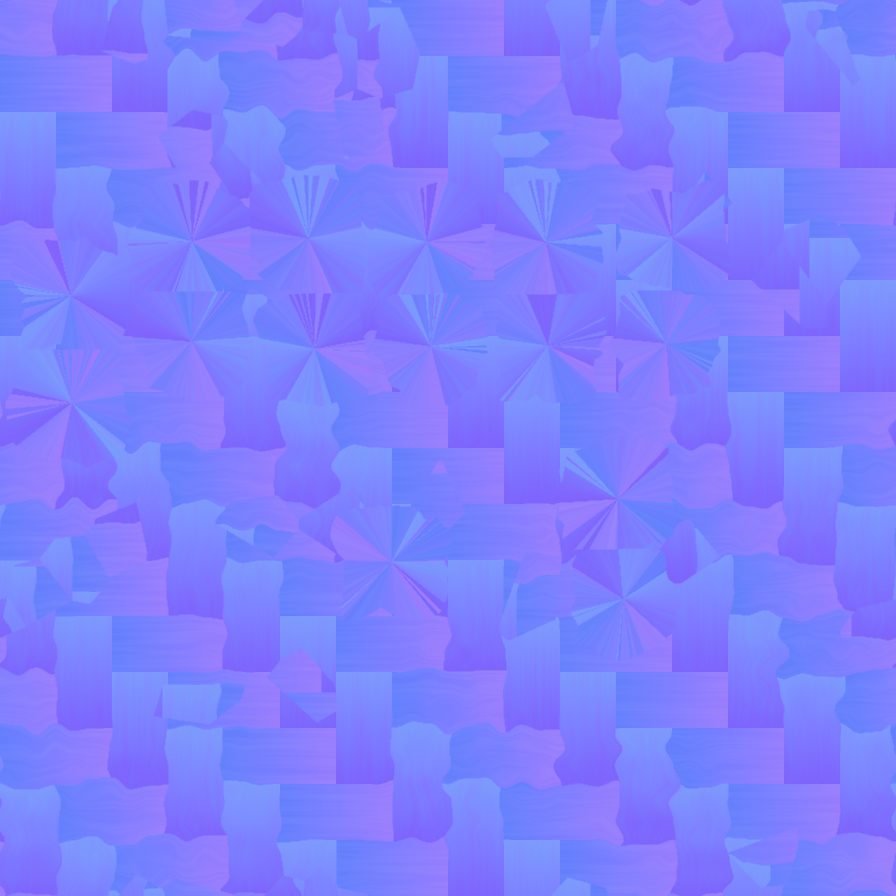
Write a three.js fragment shader that draws this texture map.

```glsl
// Tangent-space normal map of a herringbone weave with streaked strips, ragged shards and smeared pinwheels.
varying vec2 vUv;

#define CELLS 16.0          // strip widths across the canvas, a multiple of 4
#define LOW_TILT 0.395      // channel value where a strip leans back
#define HIGH_TILT 0.605     // channel value where a strip leans forward
#define THREADS 30.0        // fine streaks across one strip
#define STREAK 0.13         // strength of the streaks
#define WARP 0.32           // raggedness of worn strip edges
#define SHARD_SHARE 0.07    // share of displaced fragments
#define PINWHEELS 15        // smeared spots
#define SPOT_RADIUS 1.0     // in cells
#define SOFTNESS 0.0005     // sample spread for smooth edges, in canvas units

float hash(vec2 p) {
  vec3 q = fract(p.xyx * 0.1031);
  q += dot(q, q.yzx + 33.33);
  return fract((q.x + q.y) * q.z);
}

// Value noise that wraps after a whole period.
float noise(vec2 p, float period) {
  vec2 i = floor(p), f = fract(p);
  f = f * f * (3.0 - 2.0 * f);
  vec2 a = mod(i, period), b = mod(i + 1.0, period);
  return mix(mix(hash(a), hash(vec2(b.x, a.y)), f.x),
             mix(hash(vec2(a.x, b.y)), hash(b), f.x), f.y);
}

// Red and green of the weave: 1 x 2 strips stepping along the diagonal.
vec2 weave(vec2 p) {
  vec2 cell = floor(p), f = fract(p);
  float phase = mod(cell.x - cell.y, 4.0);
  bool upright = abs(phase - 1.5) < 1.0;
  float second = step(phase, 1.5);
  vec2 axis = upright ? vec2(0.0, 1.0) : vec2(1.0, 0.0);
  float seed = hash(mod(cell - second * axis, CELLS) + 3.0);
  float along = (dot(f, axis) + second) * 0.5;
  float across = dot(f, axis.yx);

  vec2 shift = floor(seed * vec2(211.0, 97.0));
  float fine = noise(vec2(across * THREADS, along * 2.0) + shift, 512.0);
  float broad = noise(vec2(across * 9.0, along * 1.5) + shift.yx, 512.0);
  float streak = fine * 1.2 + broad * 0.8 - 1.0;
  float lean = clamp(along + streak * STREAK + (seed - 0.5) * 0.08, 0.0, 1.0);
  return upright
    ? vec2(0.492 + streak * 0.018, mix(HIGH_TILT, LOW_TILT, lean))
    : vec2(mix(LOW_TILT, HIGH_TILT, lean), 0.507 - 0.012 * along + streak * 0.018);
}

// Displaces some Voronoi fragments, most of them along the top row.
vec2 shardOffset(vec2 p) {
  vec2 base = floor(p), site = base;
  float nearest = 9.0;
  for (int y = -1; y <= 1; y++)
    for (int x = -1; x <= 1; x++) {
      vec2 id = base + vec2(x, y), key = mod(id, CELLS);
      vec2 d = id + vec2(hash(key + 31.0), hash(key + 57.0)) - p;
      if (dot(d, d) < nearest) { nearest = dot(d, d); site = key; }
    }
  float share = site.y < 0.5 ? 0.45 : SHARD_SHARE;
  vec2 jump = vec2(hash(site + 71.0), hash(site + 93.0)) - 0.5;
  return hash(site + 11.0) < share ? jump * 1.6 : vec2(0.0);
}

// Spot centres: two rows of six, one pair below and a single one.
vec2 spotCentre(float i) {
  float column = mod(i, 6.0), row = floor(i / 6.0);
  vec2 jitter = vec2(hash(vec2(i, 5.0)), hash(vec2(i, 8.0))) - 0.5;
  vec2 centre = vec2(1.3 + 2.13 * column, 4.26 + 1.9 * row);
  if (column < 0.5) centre.y += 1.08;
  if (i > 11.5) centre = vec2(11.1, 8.9 + 1.85 * (i - 12.0));
  if (i > 13.5) centre = vec2(6.92, 9.98);
  return centre + jitter * 0.15;
}

vec2 surface(vec2 p) {
  // Nearest spot, measured between a square and a round distance.
  float nearest = CELLS, id = 0.0;
  vec2 arm = vec2(1.0), hub = vec2(0.0);
  for (int i = 0; i < PINWHEELS; i++) {
    vec2 centre = spotCentre(float(i));
    vec2 d = mod(p - centre + 0.5 * CELLS, CELLS) - 0.5 * CELLS;
    float r = mix(length(d), max(abs(d.x), abs(d.y)), 0.55);
    if (r < nearest) { nearest = r; arm = d; hub = centre; id = float(i); }
  }
  float turn = atan(arm.y, arm.x) / 6.2831853 + 0.5;
  float rim = SPOT_RADIUS + 0.3 * (noise(vec2(turn * 14.0, id), 14.0) - 0.5)
            + 0.1 * (noise(vec2(turn * 42.0, id), 42.0) - 0.5);
  if (nearest < rim) {
    // Rays carry the colour found beyond the rim back to the hub.
    float ray = noise(vec2(turn * 110.0, id * 3.0), 110.0) - 0.5;
    vec2 smear = weave(hub + normalize(arm) * (1.3 + 0.3 * ray));
    return smear + ray * vec2(0.035, -0.025);
  }
  // Worn regions bend the strip edges.
  float worn = smoothstep(0.52, 0.75, noise(p * 0.5 + 2.0, CELLS * 0.5));
  vec2 bend = vec2(noise(p * 3.0, CELLS * 3.0), noise(p * 3.0 + 19.0, CELLS * 3.0)) - 0.5;
  return weave(p + shardOffset(p) + worn * WARP * bend);
}

void main() {
  vec2 slope = vec2(0.0);
  for (int i = 0; i < 4; i++) {
    vec2 corner = vec2(mod(float(i), 2.0), floor(float(i) * 0.5)) * 2.0 - 1.0;
    vec2 uv = vUv + corner * SOFTNESS;
    slope += surface(vec2(uv.x, 1.0 - uv.y) * CELLS) * 0.25;
  }
  // Blue completes the unit normal.
  vec2 n = slope * 2.0 - 1.0;
  gl_FragColor = vec4(slope, 0.5 + 0.5 * sqrt(max(0.0, 1.0 - dot(n, n))), 1.0);
}
```
